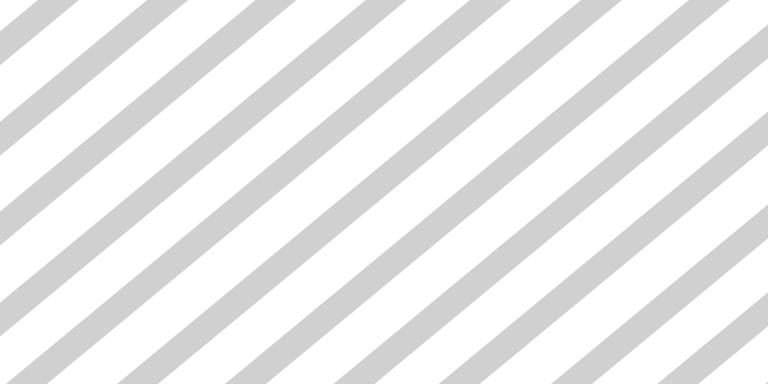
Reproduce this pattern procedurally as a WebGL 1 fragment shader.

```glsl
precision highp float;
// Rising diagonal grey stripes on white, with slightly uneven spacing.

uniform vec2 u_resolution;

// Small shift of each stripe: alternate stripes sit wider, plus a slow wobble.
float stripeShift(float index) {
  return 0.0052 * mod(index, 2.0) + 0.0036 * cos(1.795 * (index - 2.5));
}

// Signed distance to the nearest stripe, negative inside.
float stripeDistance(vec2 p) {
  const float pitch = 0.2818;
  const float run = 1.2083; // horizontal travel per unit of height
  float across = p.x + (1.0 - p.y) * run - 0.1529;
  float index = floor(across / pitch + 0.5);
  float offset = across - index * pitch - stripeShift(index);
  return (abs(offset) - 0.0534) / length(vec2(1.0, run));
}

void main() {
  // Canvas height is one unit.
  vec2 p = gl_FragCoord.xy / u_resolution.y;
  float pixel = 1.0 / u_resolution.y;

  float coverage = clamp(0.5 - stripeDistance(p) / pixel, 0.0, 1.0);
  gl_FragColor = vec4(mix(vec3(1.0), vec3(0.816), coverage), 1.0);
}
```
